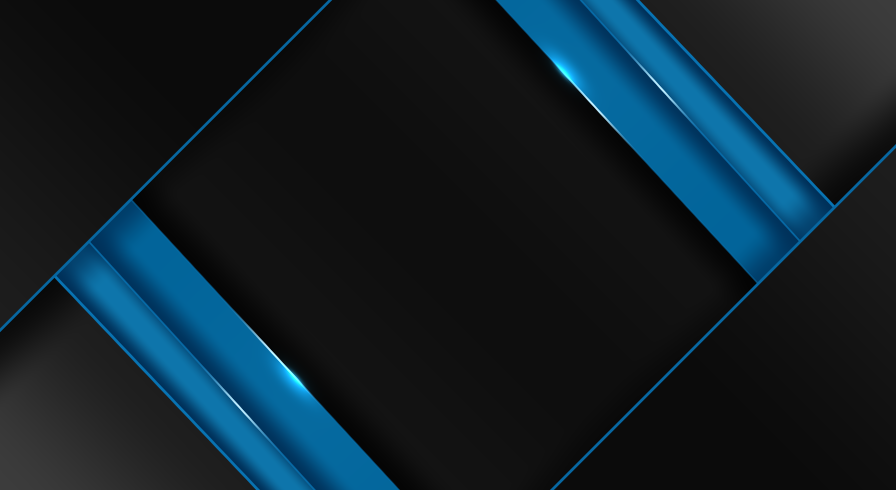
This background is drawn by a WebGL 1 fragment shader. Its source:

```glsl
precision highp float;
// Dark layered diagonal panels with glossy blue bands and glowing edges.
uniform vec2 u_resolution;

const vec3 NAVY = vec3(0.0, 0.19, 0.35);
const vec3 BLUE = vec3(0.005, 0.39, 0.60);
const vec3 SKY = vec3(0.055, 0.46, 0.67);
const vec3 RIM = vec3(0.03, 0.45, 0.70);
const vec3 CYAN = vec3(0.15, 0.75, 1.0);
const vec3 ICE = vec3(0.75, 0.93, 1.0);

const float PANEL_OFFSET = 0.726;
const float RIM_WIDTH = 0.0028;

// Signed distance to the line through a and b, positive on its left.
float lineDistance(vec2 p, vec2 a, vec2 b) {
  vec2 dir = normalize(b - a);
  return dot(p - a, vec2(-dir.y, dir.x));
}

// Antialiased coverage of the positive side of a distance.
float cover(float d, float px) {
  return clamp(d / px + 0.5, 0.0, 1.0);
}

// Antialiased line of the given half width around zero distance.
float stroke(float d, float halfWidth, float px) {
  return cover(halfWidth - abs(d), px);
}

// Soft bell falloff.
float bell(float x, float width) {
  return exp(-x * x / (width * width));
}

// Dark falloff beside an edge that lies above the surface.
float shade(float d, float width, float darkest) {
  return mix(darkest, 1.0, smoothstep(0.0, width, d));
}

// Inner strip: lit at the inner edge, shadowed below the outer strip.
vec3 innerStrip(float u, float along) {
  vec3 lit = mix(BLUE, SKY, 0.35 * bell(along + 0.05, 0.3));
  return mix(lit, NAVY, 0.95 * smoothstep(0.48, 0.98, u));
}

// Outer strip: bright middle with dark borders.
vec3 outerStrip(float u) {
  float light = smoothstep(-0.25, 0.3, u) * (1.0 - smoothstep(0.5, 0.98, u));
  return mix(NAVY, SKY, light);
}

void main() {
  float px = 1.0 / u_resolution.y;
  vec2 p = (gl_FragCoord.xy - 0.5 * u_resolution) * px;
  p -= vec2(-0.007, 0.007);

  // Fold the two opposite bands together by point symmetry.
  float side = p.x + p.y < 0.0 ? -1.0 : 1.0;
  vec2 q = p * side;
  float spread = q.x + q.y;
  float along = dot(q, vec2(0.68, -0.735));

  // Boundaries of the strips and of the covering panels.
  float inner = lineDistance(q, vec2(0.102, 0.497), vec2(0.639, -0.085));
  float middle = lineDistance(q, vec2(0.276, 0.495), vec2(0.726, 0.0));
  float outer = lineDistance(q, vec2(0.390, 0.497), vec2(0.796, 0.070));
  float panel = (abs(p.x - p.y) - PANEL_OFFSET) * 0.7071;

  // Central square.
  float gray = 0.055 + 0.018 * smoothstep(0.05, 0.5, spread);
  gray *= shade(-inner, 0.085, 0.25);
  gray *= shade(-panel, 0.07, 0.65);
  vec3 color = vec3(gray);

  // Blue strips.
  float innerU = inner / max(inner - middle, 0.001);
  float outerU = middle / max(middle - outer, 0.001);
  vec3 band = mix(innerStrip(innerU, along), outerStrip(outerU),
                  cover(middle, px));
  band = mix(NAVY, band, shade(-panel, 0.085, 0.25));
  color = mix(color, band, cover(inner, px));

  // Gray corner beyond the bands.
  float corner = mix(0.115, 0.235, smoothstep(0.0, 0.38, outer));
  corner *= shade(-panel, 0.12, 0.3);
  color = mix(color, vec3(corner), cover(outer, px));

  // Rims and moving highlights of the strips.
  float innerGlint = bell(along - 0.037 + 0.032 * side, 0.075);
  float middleGlint = bell(along - 0.051 - 0.016 * side, 0.065);
  color = mix(color, RIM, 0.55 * stroke(inner, 0.0016, px));
  color = mix(color, RIM, 0.8 * stroke(middle, 0.0018, px));
  color = mix(color, RIM, stroke(outer, RIM_WIDTH, px));
  color = mix(color, ICE, innerGlint * stroke(inner, 0.002, px));
  color = mix(color, ICE, middleGlint * stroke(middle, 0.002, px));

  // Light flare on the inner edge.
  float flareAlong = along + 0.043 + 0.045 * side;
  float flare = bell(flareAlong, 0.05) * bell(inner - 0.003, 0.019);
  float core = bell(flareAlong, 0.024) * bell(inner, 0.006);
  color += CYAN * (0.4 * flare * mix(0.3, 1.0, cover(inner, px)) + 0.6 * core);

  // Top panels with their blue rims.
  vec3 cap = vec3(0.042 + 0.075 * smoothstep(0.15, 1.2, spread));
  color = mix(color, cap, cover(panel, px));
  color = mix(color, RIM * 0.9, stroke(panel, RIM_WIDTH, px));

  gl_FragColor = vec4(clamp(color, 0.0, 1.0), 1.0);
}
```
